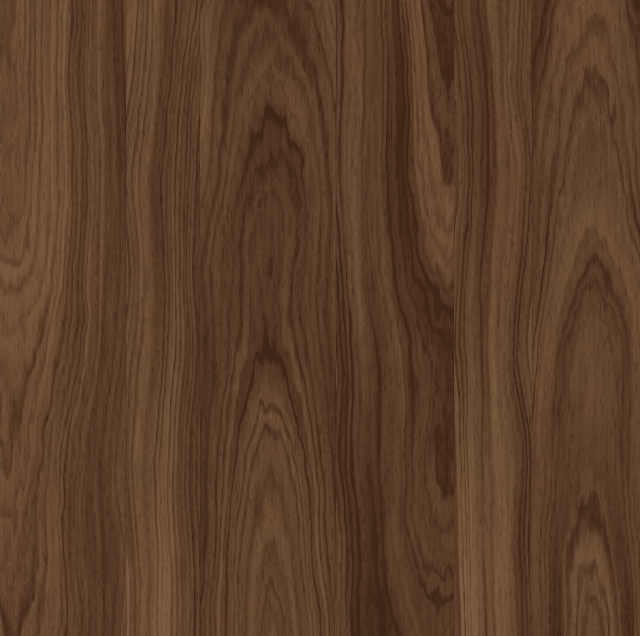
This texture is drawn by a WebGL 2 fragment shader. Its source:

```glsl
#version 300 es
precision highp float;
uniform vec2 u_resolution;
out vec4 fragColor;

float hash(vec2 cell) {
  uvec2 q = uvec2(ivec2(cell)) * uvec2(1597334673u, 3812015801u);
  uint n = (q.x ^ q.y) * 1597334673u;
  n = (n ^ (n >> 15)) * 2246822519u;
  return float((n ^ (n >> 13)) >> 8) / 16777216.0;
}

float noise(vec2 p) {
  vec2 i = floor(p), f = p - i;
  f = f * f * (3.0 - 2.0 * f);
  return mix(mix(hash(i), hash(i + vec2(1, 0)), f.x),
             mix(hash(i + vec2(0, 1)), hash(i + vec2(1, 1)), f.x), f.y);
}

// Distance to the pith of a tilted trunk: arches near the axis, straight grain beside it
float growthField(vec2 p, float axis, float tilt, float seed) {
  float bend = (noise(vec2(seed, p.y * 4.0)) - 0.5) * 0.022
             + (noise(vec2(p.x * 16.0 + seed, p.y * 7.0)) - 0.5) * 0.014
             + (noise(vec2(p.x * 60.0 + seed, p.y * 22.0)) - 0.5) * 0.003;
  float depth = 0.015 + tilt * (tilt > 0.0 ? p.y : p.y - 1.0)
              + (noise(vec2(seed + 9.0, p.y * 4.5)) - 0.5) * 0.026
              + (noise(vec2(p.x * 130.0, p.y * 28.0 + seed)) - 0.5) * 0.005;
  return length(vec2(p.x + bend - axis, depth));
}

// Dark latewood lines with a soft inner and a crisper outer side
float latewood(float field, float y, float seed) {
  float r = field * 112.0 + 2.5 * noise(vec2(field * 35.0, seed));
  float s = fract(r);
  float strength = hash(vec2(floor(r), seed)) * (0.5 + noise(vec2(floor(r) + seed, y * 5.0)));
  return strength * smoothstep(0.3, 0.8, s) * (1.0 - smoothstep(0.8, 1.0, s));
}

// Short dark vessels running along the board
float pores(vec2 p) {
  vec2 g = p * vec2(300.0, 55.0);
  g.y += 7.0 * hash(vec2(floor(g.x), 3.0));
  vec2 cell = floor(g), d = abs(fract(g) - 0.5);
  float shape = smoothstep(0.5, 0.1, d.x) * smoothstep(0.5, 0.2, d.y);
  return shape * smoothstep(0.68, 1.0, hash(cell + 71.0));
}

void main() {
  vec2 p = gl_FragCoord.xy / u_resolution.x;

  // Boards: right edge, trunk axis, tilt and lightness
  float edges[6] = float[](0.197, 0.312, 0.525, 0.709, 0.832, 1.1);
  float axes[6] = float[](0.015, 0.47, 0.418, 0.697, 0.55, 0.925);
  float tilts[6] = float[](-0.09, 0.07, 0.11, -0.10, 0.06, 0.10);
  float lights[6] = float[](-0.02, 0.13, -0.05, -0.06, 0.10, -0.02);
  int board = 0;
  float seam = 1.0;
  for (int i = 0; i < 5; i++) {
    if (p.x > edges[i]) board = i + 1;
    seam = min(seam, abs(p.x - edges[i]));
  }
  float seed = float(board) * 17.0 + 5.0;
  float field = growthField(p, axes[board], tilts[board], seed);

  // Tone from wide bands, rings and fibres
  float band = noise(vec2(field * 34.0 + seed, p.y * 1.3 + seed));
  float ring = noise(vec2(field * 105.0, p.y * 1.8 + seed));
  float fine = noise(vec2(field * 290.0, p.y * 5.0 + seed));
  float fibre = noise(vec2((p.x + 0.3 * field) * 260.0, p.y * 20.0));
  float grain = noise(p * vec2(420.0, 170.0));
  float tone = 0.48 + lights[board];
  tone += (band - 0.5) * 0.62 + (ring - 0.5) * 0.36 + (fine - 0.5) * 0.2;
  tone += (fibre - 0.5) * 0.15 + (grain - 0.5) * 0.13;
  tone -= latewood(field, p.y, seed) * 0.36 + pores(p) * 0.2;
  tone -= 0.09 * (1.0 - smoothstep(0.0005, 0.002, seam));
  tone = clamp(tone, 0.0, 1.0);

  // Walnut from dark heartwood to pale sapwood
  vec3 color = mix(vec3(0.248, 0.148, 0.088), vec3(0.485, 0.358, 0.25), tone);
  color.r += 0.012 * (noise(p * vec2(9.0, 3.0) + seed) - 0.5);
  fragColor = vec4(color, 1.0);
}
```
